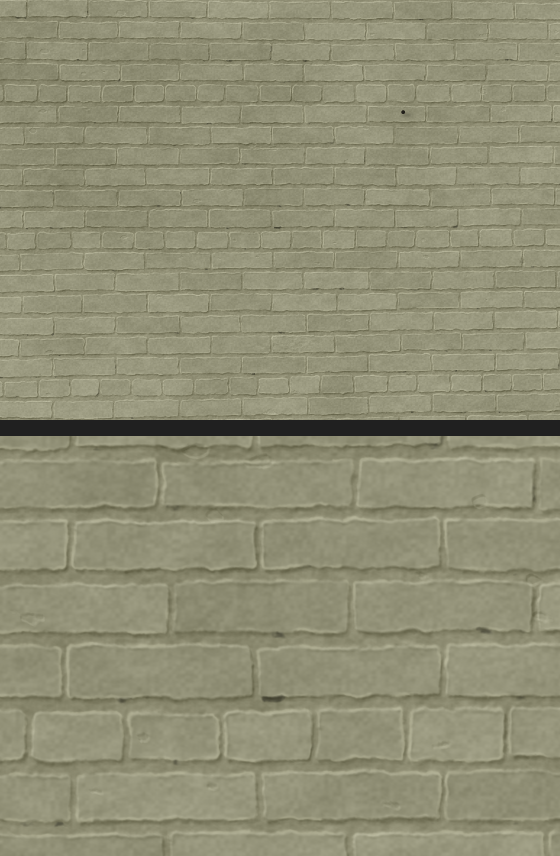
Top: the whole. Bottom: its middle third, enlarged.
Write a Shadertoy shader that draws this texture.

```glsl
const float HEADER = 0.0753;
const vec2 LIGHT_DIR = vec2(-0.5, 0.866);
const vec3 PAINT = vec3(0.584, 0.58, 0.48);
const vec3 MORTAR = vec3(0.548, 0.542, 0.44);
const vec3 CREAM = vec3(0.72, 0.715, 0.605);
const vec3 HOLE = vec3(0.13, 0.12, 0.1);

float hash(vec2 p) {
    vec3 q = fract(vec3(p.xyx) * 0.1031);
    q += dot(q, q.yzx + 33.33);
    return fract((q.x + q.y) * q.z);
}

float noise(vec2 p) {
    vec2 i = floor(p), f = fract(p);
    f = f * f * (3.0 - 2.0 * f);
    return mix(mix(hash(i), hash(i + vec2(1, 0)), f.x),
               mix(hash(i + vec2(0, 1)), hash(i + vec2(1, 1)), f.x), f.y);
}

float fbm(vec2 p) {
    float sum = 0.0, amp = 0.5;
    for (int i = 0; i < 4; i++) {
        sum += amp * noise(p);
        p = p * 2.03 + 17.3;
        amp *= 0.5;
    }
    return sum;
}

float jointShift(vec2 id, float amount) {
    return (hash(id + 40.0) - 0.5) * amount;
}

float roundBox(vec2 p, vec2 halfSize, float radius) {
    vec2 q = abs(p) - halfSize + radius;
    return length(max(q, 0.0)) + min(max(q.x, q.y), 0.0) - radius;
}

// Signed distance to the brick outline; id receives column and row
float brickDistance(vec2 p, out vec2 id) {
    // Courses converge slightly towards the right
    float across = p.x * 0.75;
    float rowHeight = mix(0.0504, 0.049, across);
    p.y += 0.004 * (noise(vec2(p.x * 5.0, p.y * 9.0)) - 0.5);
    p += 0.006 * (vec2(fbm(p * 70.0), fbm(p * 70.0 + 91.0)) - 0.47);
    float y = (1.0 - p.y - mix(0.0191, 0.026, across)) / rowHeight + 0.5;
    float row = floor(y);
    float header = step(abs(mod(row, 7.0) - 4.0), 0.5);
    float pitch = mix(0.1456 + 0.00032 * row, HEADER, header);
    float start = mix(mix(0.061, 0.139, mod(row, 2.0)) - 0.0009 * row, 0.09, header);
    float wander = mix(0.06, 0.16, header);

    // Each joint strays a little from the regular bond
    float x = (p.x - start) / pitch;
    id = vec2(floor(x), row);
    float f = x - id.x;
    id.x += step(1.0 + jointShift(id + vec2(1, 0), wander), f)
          - step(f, jointShift(id, wander));
    float left = id.x + jointShift(id, wander);
    float right = id.x + 1.0 + jointShift(id + vec2(1, 0), wander);

    vec2 center = vec2(0.5 * (left + right), row + 0.5);
    vec2 local = (vec2(x, y) - center) * vec2(pitch, rowHeight);
    local.y += (hash(id + 7.0) - 0.5) * 0.002;
    vec2 halfSize = vec2(0.5 * (right - left) * pitch - 0.0028,
                         0.0203 - 0.0022 * hash(id + 3.0));
    return roundBox(local, halfSize, mix(0.003, 0.009, header * hash(id)));
}

// Sparse ragged dents scattered over a jittered grid
float chips(vec2 p) {
    vec2 q = p / 0.045, cell = floor(q);
    vec2 center = 0.3 + 0.4 * vec2(hash(cell + 11.0), hash(cell + 23.0));
    vec2 d = (fract(q) - center) * vec2(0.8, 1.7);
    float r = length(d) + 0.5 * (fbm(p * 75.0) - 0.5);
    float size = 0.05 + 0.16 * hash(cell + 31.0);
    return step(0.86, hash(cell + 57.0)) * smoothstep(size, size - 0.09, r);
}

float patchMask(vec2 p, vec2 center, vec2 size) {
    vec2 d = (p - center) / size;
    return exp(-dot(d, d));
}

float wallHeight(vec2 p, float edge) {
    vec2 id;
    float d = brickDistance(p, id);
    float face = smoothstep(edge, -edge, d);
    float lip = exp(-d * d / 4e-6) * smoothstep(0.38, 0.6, fbm(p * 45.0 + 5.0));
    float rough = mix(0.8, 0.42, face) + 0.9 * patchMask(p, vec2(0.69, 0.18), vec2(0.07, 0.028));
    return face * (0.4 + 0.4 * hash(id + 19.0)) + 0.45 * lip
         + rough * fbm(p * vec2(95.0, 130.0)) - 0.45 * chips(p);
}

void mainImage(out vec4 fragColor, in vec2 fragCoord) {
    vec2 p = fragCoord / iResolution.y;
    float edge = max(0.0014, 0.5 / iResolution.y);
    vec2 id, shadeId;
    float d = brickDistance(p, id);
    float face = smoothstep(edge, -edge, d);

    // Painted surface with brick tones, weathering and grain
    vec3 color = mix(MORTAR, PAINT, face);
    color += face * 0.04 * (hash(id + 71.0) - 0.5);
    color += 0.07 * (fbm(p * 6.0) - 0.47) + 0.05 * (noise(p * 1.7 + 8.0) - 0.5);
    color += 0.07 * (fbm(p * vec2(40.0, 60.0)) - 0.47) + 0.045 * (noise(p * 290.0) - 0.5);

    // Relief light and the shade cast below each brick
    float slope = wallHeight(p, edge) - wallHeight(p + LIGHT_DIR * 0.0024, edge);
    color += 0.15 * clamp(slope, -0.7, 0.8);
    float caster = smoothstep(edge, -edge, brickDistance(p + LIGHT_DIR * 0.005, shadeId));
    color -= 0.035 * caster * (1.0 - face);

    // Broken pale paint ridges and rare dark gaps along the joints
    float ridge = exp(-d * d / 1.8e-6) * smoothstep(0.4, 0.62, fbm(p * 55.0 + 5.0));
    color = mix(color, CREAM, 0.55 * ridge);
    float gap = smoothstep(0.66, 0.8, fbm(p * 48.0 + 63.0)) * caster * (1.0 - face);
    color *= 1.0 - 0.35 * gap;

    // Small anchor hole with a soft slanted shadow
    vec2 hole = p - vec2(0.96, 0.733);
    color *= 1.0 - 0.15 * patchMask(hole, vec2(0.009, -0.007), vec2(0.012, 0.006));
    color = mix(color, HOLE, smoothstep(0.0045 + edge, 0.0045 - edge, length(hole)));
    fragColor = vec4(clamp(color, 0.0, 1.0), 1.0);
}
```
